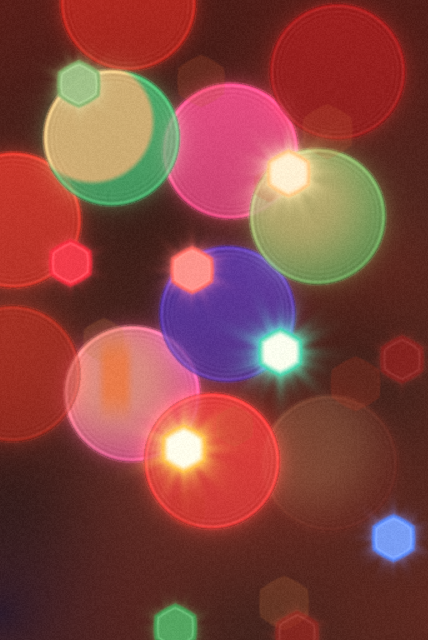
Write a Shadertoy shader that draws this background.

```glsl
// Blurred festive lights: large soft discs and small glowing hexagons on dark brown.

// Disc colours with opacity, and hexagon colours with whiteness of the core.
const vec4 DISCS[11] = vec4[11](
    vec4(.32, .60, .32, .95), vec4(.86, .19, .19, .96), vec4(.22, .66, .40, .95),
    vec4(.74, .15, .10, .65), vec4(.62, .08, .09, .80), vec4(.27, .17, .60, .96),
    vec4(.74, .13, .10, .85), vec4(.84, .18, .14, .85), vec4(.42, .12, .10, .35),
    vec4(.88, .26, .48, .97), vec4(.82, .28, .53, .96));
const vec4 HEXES[10] = vec4[10](
    vec4(.10, .80, .62, 1.), vec4(.25, .62, .32, .1), vec4(.95, .15, .22, .1),
    vec4(.30, .50, .98, .25), vec4(1., .72, .40, .8), vec4(1., .70, .15, 1.),
    vec4(.50, .68, .40, .25), vec4(.60, .10, .10, 0.), vec4(.60, .12, .10, 0.),
    vec4(1., .36, .33, .35));

float hash(vec2 p) {
    vec3 q = fract(p.xyx * .1031);
    q += dot(q, q.yzx + 33.33);
    return fract((q.x + q.y) * q.z);
}

float noise(vec2 p) {
    vec2 i = floor(p), f = fract(p);
    f = f * f * (3. - 2. * f);
    return mix(mix(hash(i), hash(i + vec2(1, 0)), f.x),
               mix(hash(i + vec2(0, 1)), hash(i + vec2(1, 1)), f.x), f.y);
}

// Evenly scattered points in the unit square.
vec2 scatter(int i, vec2 offset) {
    return fract(float(i) * vec2(.7549, .5698) + offset);
}

float fill(float d, float soft) { return 1. - smoothstep(-soft, soft, d); }

float line(float d, float width) { return exp(-d * d / (width * width)); }

vec3 screen(vec3 a, vec3 b) { return 1. - (1. - a) * (1. - b); }

// Hexagon with a vertex on top and slightly rounded corners.
float hexagon(vec2 p, float r) {
    p = abs(p);
    return mix(max(p.x, dot(p, vec2(.5, .866))), length(p) * .95, .3) - r;
}

vec3 backdrop(vec2 p) {
    float haze = noise(p * 4. + 7.);
    vec3 col = mix(vec3(.19, .11, .09), vec3(.29, .16, .13), haze);
    col = mix(col, vec3(.50, .11, .09), smoothstep(.6, 1.05, p.y) * (.3 + .5 * haze));
    col += vec3(.16, .02, .01) * noise(p * 5. + 31.) * smoothstep(.6, .2, abs(p.y - .3));
    return mix(col, vec3(.13, .09, .18), .8 * exp(-9. * length(p - vec2(0, .04))));
}

vec3 addDisc(vec3 col, vec2 p, int i, float aspect) {
    vec4 tint = DISCS[i - 1];
    vec2 jitter = vec2(hash(vec2(i, 3)), hash(vec2(i, 8))) - .5;
    vec2 c = scatter(i, vec2(0)) * vec2(1, .86) + vec2(0, .16);
    vec2 q = p - c * vec2(aspect, 1) - jitter * .035;
    float d = length(q) - .107;

    // Warm light overlapping some of the discs
    vec3 body = tint.rgb * (.97 + q.y * .7);
    if (i % 8 == 1 || i % 8 == 3) {
        float veil = fill(length(q + vec2(.03, -.025)) - .095, i == 3 ? .006 : .06);
        body = mix(body, vec3(.90, .70, .46), veil * (i == 3 ? .88 : .6));
    }

    // Fine lens rings and a bright rim
    body += .025 * sin(d * 850.) * smoothstep(-.035, -.006, d);
    body *= 1. + .2 * line(d + .004, .0025);
    body = mix(body, screen(col, body), .4);
    col += tint.rgb * tint.a * .28 * exp(-max(d, 0.) / .012) * step(0., d);
    return mix(col, body, fill(d, .003) * tint.a);
}

vec3 addHex(vec3 col, vec2 p, int i, float aspect) {
    vec4 tint = HEXES[i - 1];
    vec2 q = p - scatter(i, vec2(.9, .88)) * vec2(aspect, 1);
    float d = hexagon(q, .033);
    float angle = atan(q.y, q.x);

    // Halo with uneven rays
    float rays = .75 + .15 * cos(angle * 9. + float(i)) + .12 * cos(angle * 16.);
    float reach = .007 + .011 * tint.a;
    float halo = exp(-max(d, 0.) / (reach * rays)) * (.35 + .6 * tint.a);
    col = screen(col, clamp(tint.rgb * halo, 0., 1.));

    // Core, paler toward its middle
    vec3 core = mix(tint.rgb, vec3(1, 1, .94), tint.a * fill(d + .004, .007));
    core += .12 * line(d + .006, .002) * (1. - tint.a);
    float opacity = tint.a > 0. ? .97 : .5;
    return mix(col, core, fill(d, .003) * opacity);
}

void mainImage(out vec4 fragColor, in vec2 fragCoord) {
    vec2 p = fragCoord / iResolution.y;
    float aspect = iResolution.x / iResolution.y;
    vec3 col = backdrop(p);

    for (int i = 11; i >= 1; i--) col = addDisc(col, p, i, aspect);

    // Faint ghost hexagons
    for (int i = 0; i < 8; i++) {
        vec2 c = vec2(hash(vec2(i, 21)) * aspect, hash(vec2(i, 47)));
        float d = hexagon(p - c, .022 + .018 * hash(vec2(i, 65)));
        vec3 ghost = mix(vec3(.75, .18, .12), vec3(.75, .48, .25), hash(vec2(i, 90)));
        col = mix(col, ghost, .22 * fill(d, .003) + .08 * line(d, .002));
    }

    // Vertical smear of orange light
    vec2 smear = abs(p - vec2(.27 * aspect, .41)) - vec2(.022, .05);
    col = mix(col, vec3(.95, .45, .18), .65 * fill(smear.x, .01) * fill(smear.y, .03));

    for (int i = 1; i <= 10; i++) col = addHex(col, p, i, aspect);

    // Film grain
    col += .035 * (hash(floor(p * 512.)) - .5);
    fragColor = vec4(clamp(col, 0., 1.), 1);
}
```
